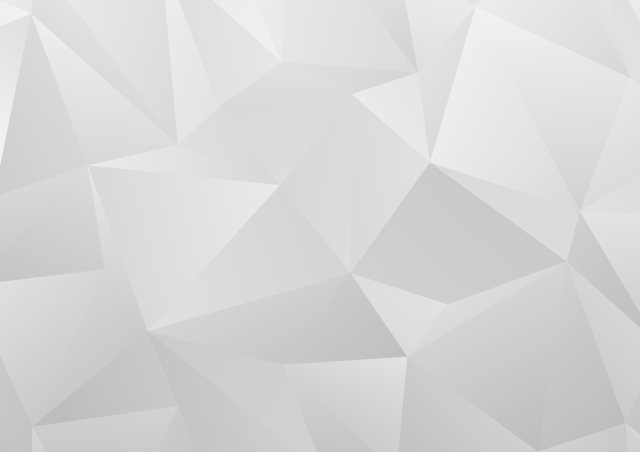
Give the GLSL for this background, as a WebGL 2 fragment shader.

```glsl
#version 300 es
precision highp float;

#define ROWS 4.1
#define TILT 0.24
#define JITTER 0.94
#define LOW_TONE 0.782
#define HIGH_TONE 0.902
#define FACET_CONTRAST 0.075
#define FACET_SLOPE 0.045
#define HIGHLIGHT 0.065
#define HIGHLIGHT_SHARE 0.07
#define SEED 17.0

uniform vec2 u_resolution;
out vec4 fragColor;

vec3 hash3(vec3 p) {
    p = fract((p + SEED) * vec3(0.1031, 0.1030, 0.0973));
    p += dot(p, p.yxz + 33.33);
    return fract((p.xxy + p.yxx) * p.zyx);
}

float cross2(vec2 a, vec2 b) {
    return a.x * b.y - a.y * b.x;
}

// One mesh vertex inside each grid cell
vec2 meshVertex(vec2 cell) {
    return cell + 0.5 + (hash3(vec3(cell, 1.0)).xy - 0.5) * JITTER;
}

// Signed distance to the line a-b, positive on its left
float lineSide(vec2 p, vec2 a, vec2 b) {
    return cross2(b - a, p - a) / length(b - a);
}

// Inner distance to a triangle with counterclockwise corners
float triangleInside(vec2 p, vec2 a, vec2 b, vec2 c) {
    return min(lineSide(p, a, b), min(lineSide(p, b, c), lineSide(p, c, a)));
}

// Adds a facet as (tone * coverage, coverage)
vec2 facet(vec2 p, vec2 a, vec2 b, vec2 c, vec3 id, float height, float pixel) {
    float coverage = clamp(0.5 + triangleInside(p, a, b, c) / pixel, 0.0, 1.0);
    vec3 rnd = hash3(id);
    float angle = 6.2832 * rnd.y;
    vec2 slopeDir = vec2(cos(angle), sin(angle));
    float midBand = 1.0 - smoothstep(0.1, 0.5, abs(height - 0.5));

    float tone = mix(LOW_TONE, HIGH_TONE, height);
    tone += (rnd.x - 0.5) * FACET_CONTRAST * mix(0.6, 1.25, midBand);
    tone += dot(p - (a + b + c) / 3.0, slopeDir) * FACET_SLOPE;
    tone += step(1.0 - HIGHLIGHT_SHARE, rnd.z) * HIGHLIGHT * midBand;
    return vec2(tone, 1.0) * coverage;
}

void main() {
    vec2 uv = gl_FragCoord.xy / u_resolution.y;
    float pixel = ROWS / u_resolution.y;
    float cs = cos(TILT), sn = sin(TILT);
    vec2 p = mat2(cs, sn, -sn, cs) * uv * ROWS + 20.0;

    // Only four quads of the mesh can reach this point
    vec2 sum = vec2(0.0);
    for (int j = -1; j <= 0; j++) {
        for (int i = -1; i <= 0; i++) {
            vec2 cell = floor(p) + vec2(i, j);
            vec2 a = meshVertex(cell);
            vec2 b = meshVertex(cell + vec2(1.0, 0.0));
            vec2 c = meshVertex(cell + vec2(1.0, 1.0));
            vec2 d = meshVertex(cell + vec2(0.0, 1.0));

            // Split along a diagonal that stays inside the quad
            bool acInside = lineSide(b, a, c) * lineSide(d, a, c) < 0.0;
            bool bdInside = lineSide(a, b, d) * lineSide(c, b, d) < 0.0;
            bool preferAC = hash3(vec3(cell, 2.0)).x < 0.5;
            bool splitAC = acInside && (preferAC || !bdInside);

            vec3 id = vec3(cell, 5.0);
            vec3 id2 = vec3(cell, 9.0);
            if (splitAC) {
                sum += facet(p, a, b, c, id, uv.y, pixel);
                sum += facet(p, a, c, d, id2, uv.y, pixel);
            } else {
                sum += facet(p, a, b, d, id, uv.y, pixel);
                sum += facet(p, b, c, d, id2, uv.y, pixel);
            }
        }
    }

    float tone = sum.x / max(sum.y, 0.001);
    fragColor = vec4(vec3(clamp(tone, 0.74, 0.965)), 1.0);
}
```
